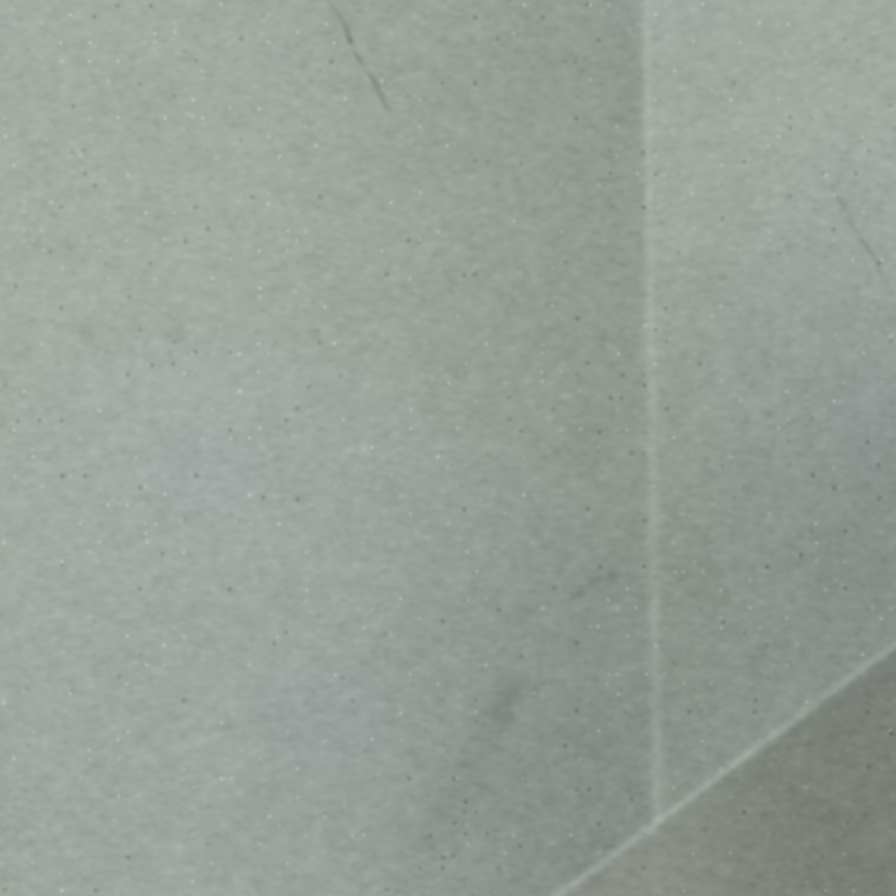
Write a Shadertoy shader that draws this texture.

```glsl
// Draws a worn grey-green plaster wall with pale seams, faint scratches and fine grain.

vec2 hash2(vec2 p) {
    vec3 q = fract(p.xyx * vec3(0.1031, 0.1030, 0.0973));
    q += dot(q, q.yzx + 33.33);
    return fract((q.xx + q.yz) * q.zy);
}

// Cellular noise: soft spots of random strength, each in -1..1
float cellSpots(vec2 p, float radius) {
    vec2 cell = floor(p);
    float sum = 0.0;
    for (int j = -1; j <= 1; j++) {
        for (int i = -1; i <= 1; i++) {
            vec2 id = cell + vec2(i, j);
            vec2 d = p - id - hash2(id);
            float strength = hash2(id + 71.7).x * 2.0 - 1.0;
            sum += strength * (1.0 - smoothstep(0.0, radius, length(d)));
        }
    }
    return sum;
}

// Sparse soft flecks of varied strength
float flecks(vec2 p, float rarity) {
    vec2 id = floor(p);
    vec2 center = 0.4 + 0.2 * hash2(id);
    float strength = smoothstep(rarity, 1.0, hash2(id + 19.3).y);
    return strength * (1.0 - smoothstep(0.0, 0.4, length(fract(p) - center)));
}

// Layered sines for broad mottling
float mottle(vec2 p) {
    float sum = 0.0, amp = 0.5;
    for (int i = 0; i < 4; i++) {
        sum += amp * sin(p.x + 1.4 * sin(p.y)) * sin(p.y + 1.2 * sin(p.x * 0.8));
        p = mat2(1.5, 1.1, -1.1, 1.5) * p + 2.3;
        amp *= 0.6;
    }
    return sum;
}

float glow(float d, float width) {
    return exp(-d * d / (width * width));
}

float blob(vec2 p, vec2 center, vec2 size) {
    vec2 d = (p - center) / size;
    return exp(-dot(d, d));
}

// Soft stroke from a to b
float stroke(vec2 p, vec2 a, vec2 b, float width) {
    vec2 ab = b - a;
    float t = clamp(dot(p - a, ab) / dot(ab, ab), 0.0, 1.0);
    return glow(length(p - a - ab * t), width);
}

// Broad light on the two upright panels and the lower wedge
float panelTone(vec2 p, float seam, float wedge) {
    float left = mix(0.652, 0.583, smoothstep(0.2, 0.74, p.x));
    left -= 0.022 * (1.0 - smoothstep(0.0, 0.55, p.y));
    left -= 0.032 * blob(p, vec2(0.66, 0.14), vec2(0.17, 0.3));
    float right = mix(0.555, 0.646, smoothstep(0.22, 0.92, p.y));
    right -= 0.025 * blob(p, vec2(1.02, 0.42), vec2(0.14, 0.18));
    float tone = mix(left, right, smoothstep(-0.006, 0.006, seam));
    float lower = mix(0.545, 0.485, smoothstep(0.68, 0.95, p.x));
    return mix(tone, lower, smoothstep(-0.006, 0.006, wedge));
}

// Broken dark scratches and diffuse smudges
float marks(vec2 p) {
    vec2 q = p + 0.002 * vec2(sin(p.y * 95.0), sin(p.x * 110.0));
    float broken = 0.65 + 0.35 * sin(p.y * 170.0 + 2.0 * sin(p.y * 67.0));
    float m = 0.09 * stroke(q, vec2(0.367, 1.0), vec2(0.392, 0.952), 0.0035);
    m += 0.075 * stroke(q, vec2(0.392, 0.952), vec2(0.437, 0.874), 0.0035);
    m += 0.05 * stroke(q, vec2(0.928, 0.79), vec2(0.996, 0.675), 0.0035);
    m *= broken;
    m += 0.045 * stroke(q, vec2(0.64, 0.336), vec2(0.684, 0.358), 0.006);
    m += 0.032 * stroke(q, vec2(0.577, 0.235), vec2(0.558, 0.2), 0.014);
    m += 0.02 * stroke(q, vec2(0.57, 0.225), vec2(0.48, 0.075), 0.022);
    m += 0.025 * blob(p, vec2(0.098, 0.625), vec2(0.012));
    m += 0.02 * blob(p, vec2(0.2, 0.627), vec2(0.012));
    return m;
}

// Fine surface texture, stretched sideways
float grain(vec2 p) {
    vec2 q = p * vec2(0.7, 1.0);
    float g = 0.020 * cellSpots(q * 165.0, 0.9);
    g += 0.015 * cellSpots(q * 95.0 + 13.0, 0.9);
    g += 0.006 * cellSpots(q * 34.0 + 41.0, 1.0);
    g += 0.07 * flecks(p * 95.0, 0.92);
    g -= 0.08 * flecks(p * 80.0 + 57.0, 0.94);
    return g;
}

void mainImage(out vec4 fragColor, in vec2 fragCoord) {
    vec2 p = fragCoord / iResolution.xy;

    // Signed distances to the upright seam and the slanted edge
    float seam = p.x - mix(0.732, 0.718, smoothstep(0.1, 1.1, p.y));
    float wedge = dot(p - vec2(0.622, 0.0), normalize(vec2(0.28, -0.378)));

    float tone = panelTone(p, seam, wedge) + 0.007 * mottle(p * 11.0);
    tone += grain(p) - marks(p);

    // Pale worn seams: soft, uneven along their length
    float wear = 0.85 + 0.15 * sin(p.y * 60.0 + 2.0 * sin(p.y * 23.0));
    float seamFade = mix(0.4, 1.0, smoothstep(0.06, 0.1, p.y)) * mix(1.0, 0.65, p.y);
    tone += wear * seamFade * 0.055 * glow(seam, 0.0075);
    tone += wear * 0.085 * glow(wedge, 0.0055);

    // Green-grey tint, slightly cooler in patches
    float cool = blob(p, vec2(0.22, 0.48), vec2(0.13, 0.09));
    cool += blob(p, vec2(0.36, 0.2), vec2(0.25, 0.2));
    cool += blob(p, vec2(0.97, 0.53), vec2(0.11, 0.2));
    vec3 tint = mix(vec3(-0.012, 0.018, -0.014), vec3(-0.015, 0.013, -0.001), min(cool, 1.0));
    tint.r += 0.012 * smoothstep(0.0, 0.05, wedge);
    tint.r += 0.005 * mottle(p * 7.0 + 3.0);

    fragColor = vec4(clamp(tone + tint, 0.0, 1.0), 1.0);
}
```
